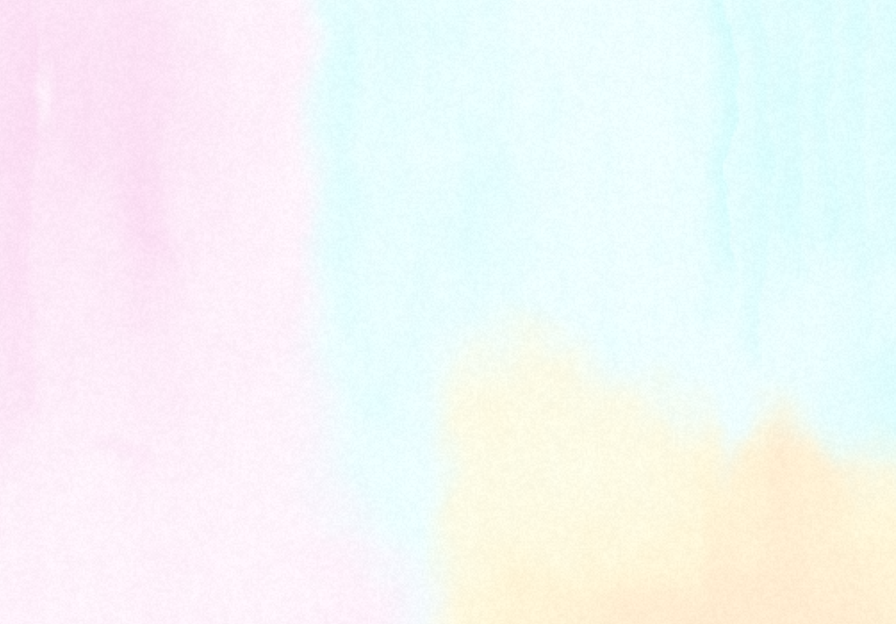
Give the GLSL for this background, as a WebGL 1 fragment shader.

```glsl
precision highp float;

uniform vec2 u_resolution;

const vec3 PALE_PINK = vec3(0.997, 0.957, 0.988);
const vec3 DEEP_PINK = vec3(0.98, 0.83, 0.94);
const vec3 PALE_CYAN = vec3(0.935, 0.996, 1.0);
const vec3 DEEP_CYAN = vec3(0.73, 0.98, 0.98);
const vec3 PALE_YELLOW = vec3(0.985, 0.998, 0.945);
const vec3 WARM_YELLOW = vec3(0.998, 0.965, 0.85);
const vec3 APRICOT = vec3(1.0, 0.925, 0.82);

float hash(vec2 p) {
  vec3 q = fract(vec3(p.xyx) * 0.1031);
  q += dot(q, q.yzx + 33.33);
  return fract((q.x + q.y) * q.z);
}

float noise(vec2 p) {
  vec2 cell = floor(p);
  vec2 f = fract(p);
  f = f * f * (3.0 - 2.0 * f);
  float low = mix(hash(cell), hash(cell + vec2(1.0, 0.0)), f.x);
  float high = mix(hash(cell + vec2(0.0, 1.0)), hash(cell + 1.0), f.x);
  return mix(low, high, f.y);
}

float fbm(vec2 p) {
  float sum = 0.0;
  float weight = 0.5;
  for (int i = 0; i < 4; i++) {
    sum += weight * noise(p);
    p = p * 2.03 + 17.1;
    weight *= 0.5;
  }
  return sum / 0.9375;
}

// Soft elliptical stain
float stain(vec2 p, vec2 center, vec2 radius) {
  vec2 d = (p - center) / radius;
  return exp(-dot(d, d));
}

// Vertical brush mark with a crisp right rim and a soft lower end
float brush(vec2 p, float x, float halfWidth, float bottom) {
  float s = (p.x - x) / halfWidth;
  float side = smoothstep(-1.4, 0.6, s) * (1.0 - smoothstep(0.8, 1.15, s));
  return side * smoothstep(bottom - 0.01, bottom + 0.04, p.y);
}

float pinkMask(vec2 p) {
  float low = 1.0 - smoothstep(0.15, 0.6, p.y);
  float edge = 0.35 + 0.035 * (1.0 - smoothstep(0.2, 0.5, p.y));
  edge += 0.105 * (1.0 - smoothstep(0.04, 0.24, p.y));
  return 1.0 - smoothstep(edge - 0.025 - 0.06 * low, edge + 0.02 + 0.02 * low, p.x);
}

float yellowMask(vec2 p) {
  float top = 0.435 - 0.16 * smoothstep(0.62, 1.0, p.x);
  top += 0.06 * stain(p, vec2(0.585, p.y), vec2(0.045, 1.0));
  top += 0.06 * stain(p, vec2(0.88, p.y), vec2(0.06, 1.0));
  top -= 0.06 * stain(p, vec2(0.815, p.y), vec2(0.022, 1.0));
  float body = 1.0 - smoothstep(top - 0.12, top + 0.04, p.y);
  return body * smoothstep(0.47, 0.52, p.x);
}

float pinkDepth(vec2 p, float streaks) {
  float d = 0.04 + 0.38 * stain(p, vec2(0.1, 0.87), vec2(0.13, 0.25));
  d += 0.28 * stain(p, vec2(0.165, 0.62), vec2(0.035, 0.17));
  d += 0.2 * stain(p, vec2(0.0, 0.62), vec2(0.045, 0.42));
  d += 0.2 * stain(p, vec2(0.14, 0.275), vec2(0.04, 0.02));
  d += 0.16 * brush(p, 0.018, 0.02, 0.3);
  d += 0.1 * brush(p, 0.16, 0.03, 0.56);
  d += 0.13 * smoothstep(0.2, 0.4, p.y) * (1.0 - smoothstep(0.15, 0.34, p.x));
  d -= 0.35 * stain(p, vec2(0.046, 0.86), vec2(0.007, 0.05));
  return d + 0.32 * (streaks - 0.5);
}

float cyanDepth(vec2 p, float streaks) {
  float d = 0.2 * smoothstep(0.72, 0.85, p.x) * smoothstep(0.3, 0.65, p.y);
  d += 0.2 * stain(p, vec2(0.378, 0.75), vec2(0.03, 0.24));
  d += 0.18 * stain(p, vec2(0.46, 1.0), vec2(0.11, 0.2));
  d += 0.16 * stain(p, vec2(0.54, 0.65), vec2(0.08, 0.16));
  d += 0.12 * stain(p, vec2(0.43, 0.4), vec2(0.05, 0.16));
  d += 0.3 * stain(p, vec2(1.0, 0.33), vec2(0.07, 0.13));
  d += 0.14 * brush(p, 0.8, 0.018, 0.565);
  for (int i = 0; i < 6; i++) {
    float k = float(i);
    float bottom = 0.38 + 0.22 * hash(vec2(k, 4.0));
    d += 0.1 * brush(p, 0.8 + 0.037 * k, 0.018, bottom);
  }
  return d + 0.32 * (streaks - 0.5);
}

float creamDepth(vec2 p, float streaks) {
  float d = 0.32 + 0.75 * stain(p, vec2(0.8, 0.0), vec2(0.27, 0.13));
  d += 0.42 * stain(p, vec2(0.88, 0.24), vec2(0.1, 0.12));
  d += 0.15 * smoothstep(0.775, 0.795, p.x);
  return d + 0.35 * (streaks - 0.5);
}

void main() {
  vec2 uv = gl_FragCoord.xy / u_resolution;
  vec2 paper = vec2(uv.x * u_resolution.x / u_resolution.y, uv.y);

  // Uneven pigment edges and vertical bristle texture
  vec2 wobble = vec2(fbm(paper * 12.0), fbm(paper * 12.0 + 40.0)) - 0.5;
  vec2 p = uv + wobble * vec2(0.035, 0.11);
  float bristles = fbm(paper * vec2(36.0, 4.0) + wobble);
  float streaks = mix(bristles, fbm(paper * 20.0 + 70.0), 0.45);

  vec3 pink = mix(PALE_PINK, DEEP_PINK, clamp(pinkDepth(p, streaks), 0.0, 1.0));
  vec3 cyan = mix(PALE_CYAN, DEEP_CYAN, clamp(cyanDepth(p, streaks), 0.0, 1.0));
  float warmth = creamDepth(p, streaks);
  vec3 cream = mix(PALE_YELLOW, WARM_YELLOW, clamp(warmth * 1.4, 0.0, 1.0));
  cream = mix(cream, APRICOT, smoothstep(0.55, 1.15, warmth));

  vec3 color = mix(cyan, cream, yellowMask(p));
  color = mix(color, pink, pinkMask(p));

  // Fine paper grain over a coarser tooth
  float grain = 0.7 * noise(paper * 350.0) + 0.3 * noise(paper * 130.0) - 0.5;
  color += 0.043 * grain;
  gl_FragColor = vec4(clamp(color, 0.0, 1.0), 1.0);
}
```
